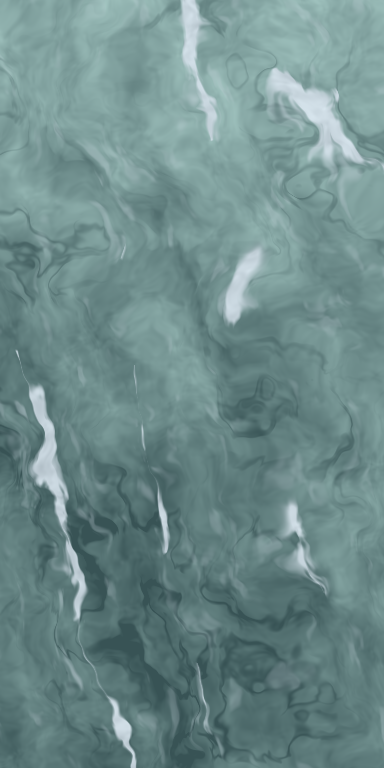
Write a WebGL 2 fragment shader that draws this texture.

```glsl
#version 300 es
precision highp float;
// Churning sea-green water seen from above: a tone that brightens upwards,
// broken by warped noise, dark wrinkles and troughs, and torn foam streaks.
// Foam is a soft density around sloping lines, eaten away by lacy noise.

uniform vec2 u_resolution;
out vec4 outColor;

const vec3 DEEP = vec3(0.26, 0.37, 0.375);
const vec3 PALE = vec3(0.60, 0.735, 0.72);
const vec3 FOAM = vec3(0.80, 0.85, 0.885);
const vec2 FLOW = vec2(0.29, -0.957);     // direction of the current
const float WARP = 0.24;                  // bending of the water
const float GRAIN = 0.75;                 // contrast of the surface
const float WRINKLE = 0.30;               // darkness of the thin lines
const float TROUGH = 0.42;                // darkness of the hollows
const int STREAKS = 9;
const float GOLDEN = 0.618;

// Main breakers and hollows as lines: start xy, end xy
const vec4 LEFT_BREAKER = vec4(0.03, 1.10, 0.33, -0.05);
const vec4 RIGHT_BREAKER = vec4(0.70, 1.80, 1.04, 1.46);
const vec4 LOW_HOLLOW = vec4(0.23, 0.62, 0.40, 0.16);
const vec4 HIGH_HOLLOW = vec4(0.16, 1.66, 0.64, 1.10);

float hash(vec2 p) {
  return fract(sin(dot(p, vec2(127.1, 311.7))) * 43758.5453);
}

float noise(vec2 p) {
  vec2 i = floor(p), f = fract(p);
  f = f * f * (3.0 - 2.0 * f);
  return mix(mix(hash(i), hash(i + vec2(1, 0)), f.x),
             mix(hash(i + vec2(0, 1)), hash(i + vec2(1, 1)), f.x), f.y);
}

float fbm(vec2 p, int octaves) {
  float sum = 0.0, weight = 0.5, total = 0.0;
  for (int i = 0; i < octaves; i++) {
    sum += weight * noise(p);
    total += weight;
    weight *= 0.55;
    p = mat2(1.6, 1.2, -1.2, 1.6) * p + 17.3;
  }
  return sum / total;
}

// Density falling off from a line, thinner towards both ends
float band(vec2 p, vec4 line, float width) {
  vec2 along = line.zw - line.xy;
  vec2 rel = p - line.xy;
  float t = clamp(dot(rel, along) / dot(along, along), 0.0, 1.0);
  float taper = mix(0.4, 1.0, sin(3.1416 * t));
  return exp(-length(rel - along * t) / (width * taper));
}

float foamDensity(vec2 p) {
  float density = 1.15 * band(p, LEFT_BREAKER, 0.040);
  density = max(density, 1.15 * band(p, RIGHT_BREAKER, 0.048));
  // Minor streaks, spread evenly; every fifth one is strong
  for (int i = 0; i < STREAKS; i++) {
    float k = float(i);
    float strong = 1.0 - step(0.5, abs(mod(k, 5.0) - 3.0));
    vec2 centre = vec2(fract(0.56 + k * GOLDEN), 2.0 * (k + 0.5) / float(STREAKS));
    vec2 reach = vec2(FLOW.x * 0.6, FLOW.y) * mix(0.13, 0.25, strong);
    float streak = band(p, vec4(centre - reach, centre + reach), mix(0.032, 0.028, strong));
    density = max(density, streak * mix(0.62, 1.08, strong));
  }
  return density;
}

void main() {
  vec2 p = gl_FragCoord.xy / u_resolution.x;

  // Warped position, and the same in current-aligned axes
  vec2 bend = vec2(fbm(p * 3.5, 4), fbm(p * 3.5 + 41.0, 4)) - 0.5;
  vec2 w = p + WARP * bend;
  vec2 q = vec2(dot(w, vec2(-FLOW.y, FLOW.x)), dot(w, FLOW));

  // Broad light and surface grain
  float tone = 0.18 + 0.16 * p.y + 0.085 * p.y * p.y + 0.14 * (p.x - 0.5);
  tone += 0.35 * (fbm(q * vec2(2.6, 1.4) + 5.0, 3) - 0.5);
  tone += GRAIN * (fbm(q * vec2(11.0, 5.5) + 9.0, 4) - 0.5);
  tone += 0.25 * (fbm(w * 42.0, 2) - 0.5);

  // Thin wrinkles in patches, blotchy hollows along the lines
  float ripple = fbm(q * vec2(10.0, 6.5) + 3.0 * bend + 23.0, 4);
  float crease = smoothstep(0.14, 0.0, abs(2.0 * ripple - 1.0));
  float patches = smoothstep(0.42, 0.66, fbm(q * vec2(4.0, 2.2) + 31.0, 3));
  float hollow = max(band(w, LOW_HOLLOW, 0.07), 0.8 * band(w, HIGH_HOLLOW, 0.07));
  tone -= WRINKLE * crease * (0.15 + 0.85 * patches);
  tone -= TROUGH * hollow * smoothstep(0.38, 0.58, ripple);
  tone += 0.05;

  // Torn foam and faint veils around it
  float lace = smoothstep(0.22, 0.76, fbm(q * vec2(17.0, 7.0) + 57.0, 4));
  float density = foamDensity(p + 0.8 * (w - p));
  float foam = smoothstep(0.0, 0.42, density - lace);
  float veil = smoothstep(0.62, 0.82, fbm(q * vec2(24.0, 11.0) + 73.0, 3));
  foam = max(foam, veil * (0.25 + 0.5 * density));

  vec3 water = mix(DEEP, PALE, clamp(tone, -0.12, 1.12));
  vec3 froth = FOAM + 0.16 * (fbm(w * 36.0 + 11.0, 2) - 0.5);
  outColor = vec4(mix(water, froth, 0.94 * foam), 1.0);
}
```
